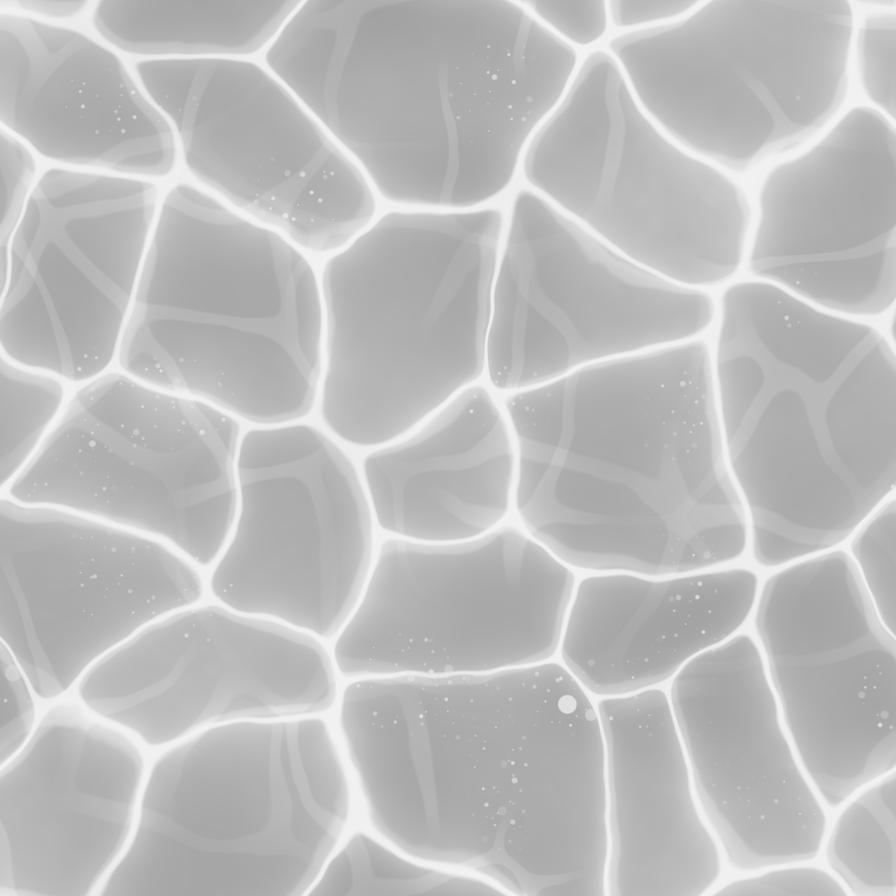
Write a WebGL 2 fragment shader that draws this texture.

```glsl
#version 300 es
precision highp float;
// Tiling grey water caustics: bright wavy web, faint ribbons below and clusters of bubbles.

uniform vec2 u_resolution;
out vec4 outColor;

const float WEB_CELLS = 5.0;       // cells of the bright web per side
const float RIBBON_CELLS = 4.0;    // cells of the faint ribbons per side
const float JITTER = 0.86;         // irregularity of the cells
const float ROUNDING = 32.0;       // higher gives sharper cell corners
const float BEND = 0.085;          // large, medium and fine waviness
const float RIPPLE = 0.027;
const float FRAY = 0.0045;
const float LINE_MIN = 0.0022;     // half widths of the bright lines
const float LINE_MAX = 0.0064;
const float GLOW_REACH = 0.017;
const float GLOW_LEVEL = 0.14;
const float BASE_LEVEL = 0.678;
const float CLOUD_LEVEL = 0.13;
const float GRAIN_LEVEL = 0.014;
const float RIBBON_LEVEL = 0.045;
const float VEIL_LEVEL = 0.055;
const float LINE_LEVEL = 0.945;
const float BUBBLE_LEVEL = 0.89;

vec2 hash2(vec2 p, float seed) {
    p += seed * vec2(1.37, 2.11);
    vec2 q = vec2(dot(p, vec2(127.1, 311.7)), dot(p, vec2(269.5, 183.3)));
    return fract(sin(q) * 43758.5453);
}

// Two channels of value noise that wraps after "cells" lattice steps
vec2 noise2(vec2 uv, float cells, float seed) {
    vec2 p = uv * cells;
    vec2 id = floor(p);
    vec2 f = p - id;
    f = f * f * f * (f * (f * 6.0 - 15.0) + 10.0);
    vec2 a = hash2(mod(id, cells), seed);
    vec2 b = hash2(mod(id + vec2(1.0, 0.0), cells), seed);
    vec2 c = hash2(mod(id + vec2(0.0, 1.0), cells), seed);
    vec2 d = hash2(mod(id + 1.0, cells), seed);
    return mix(mix(a, b, f.x), mix(c, d, f.x), f.y);
}

vec2 warp(vec2 uv, float seed) {
    return uv + BEND * (noise2(uv, 5.0, seed) - 0.5)
              + RIPPLE * (noise2(uv, 12.0, seed + 1.0) - 0.5)
              + FRAY * (noise2(uv, 37.0, seed + 2.0) - 0.5);
}

vec2 sitePoint(vec2 id, float cells, float seed) {
    return id + 0.5 + JITTER * (hash2(mod(id, cells), seed) - 0.5);
}

// Distance to the nearest wall of a wrapping Voronoi web, with rounded corners
float webDistance(vec2 uv, float cells, float seed) {
    vec2 p = uv * cells;
    vec2 id = floor(p);
    vec2 nearest = vec2(0.0);
    vec2 nearestId = id;
    float best = 1e5;
    for (int y = -1; y <= 1; y++)
    for (int x = -1; x <= 1; x++) {
        vec2 cell = id + vec2(x, y);
        vec2 r = sitePoint(cell, cells, seed) - p;
        if (dot(r, r) < best) {
            best = dot(r, r);
            nearest = r;
            nearestId = cell;
        }
    }
    float sum = 0.0;
    for (int y = -2; y <= 2; y++)
    for (int x = -2; x <= 2; x++) {
        if (x == 0 && y == 0) continue;
        vec2 r = sitePoint(nearestId + vec2(x, y), cells, seed) - p;
        float wall = dot(0.5 * (nearest + r), normalize(r - nearest));
        sum += exp(-ROUNDING * wall);
    }
    return max(-log(sum) / ROUNDING, 0.0) / cells;
}

// One bubble at most per cell, kept where the cluster noise is high
float bubbles(vec2 uv, float cells, float threshold, float seed) {
    vec2 id = floor(uv * cells);
    vec2 wrapped = mod(id, cells);
    vec2 pick = hash2(wrapped, seed);
    vec2 centre = (id + 0.2 + 0.6 * hash2(wrapped, seed + 5.0)) / cells;
    float cluster = noise2(centre, 9.0, 61.0).x;
    float present = smoothstep(threshold, threshold + 0.12, cluster) * step(0.55, pick.x);
    float radius = mix(0.05, 0.18, pick.y * pick.y) / cells;
    float soft = 0.001;
    float disc = 1.0 - smoothstep(radius - soft, radius + soft, length(uv - centre));
    return disc * present * mix(0.3, 1.0, fract(pick.x * 17.0));
}

void main() {
    vec2 uv = gl_FragCoord.xy / u_resolution;

    // Soft clouds and fine mottling in the water
    float cloud = 0.6 * noise2(uv, 4.0, 11.0).x + 0.4 * noise2(uv, 9.0, 12.0).y;
    float grain = noise2(uv, 31.0, 13.0).x + noise2(uv, 67.0, 14.0).x - 1.0;
    float level = BASE_LEVEL + CLOUD_LEVEL * (cloud - 0.45) + GRAIN_LEVEL * grain * cloud;

    // Faint wide ribbons below, fading in and out
    for (int i = 0; i < 2; i++) {
        float seed = 20.0 + 7.0 * float(i);
        float d = webDistance(warp(uv, seed), RIBBON_CELLS + float(i), seed + 3.0);
        vec2 vary = noise2(uv, 7.0, seed + 4.0);
        float width = mix(0.005, 0.015, vary.x);
        float band = 1.0 - smoothstep(0.6 * width, width, d);
        level += RIBBON_LEVEL * smoothstep(0.25, 0.8, vary.y) * band;
    }

    // Bright web with a glow and a displaced veil on one side
    vec2 wavy = warp(uv, 40.0);
    vec2 vary = noise2(uv, 8.0, 45.0);
    vec2 shift = 0.03 * (noise2(uv, 6.0, 47.0) - 0.5);
    float d = webDistance(wavy, WEB_CELLS, 50.0);
    float veil = webDistance(wavy + shift, WEB_CELLS, 50.0);
    level += GLOW_LEVEL * exp(-d / GLOW_REACH) * mix(0.7, 1.3, vary.y);
    level += VEIL_LEVEL * (1.0 - smoothstep(0.004, 0.010, veil + 0.003 * grain));
    float width = mix(LINE_MIN, LINE_MAX, vary.x) * (1.0 + 0.3 * grain);
    float line = 1.0 - smoothstep(0.3 * width, 1.3 * width + 0.0006, d);
    level = mix(level, LINE_LEVEL, line * mix(0.75, 1.0, vary.y));

    // Bubbles, from fine spray to a few large ones
    float spray = max(bubbles(uv, 71.0, 0.68, 71.0), bubbles(uv, 43.0, 0.72, 72.0));
    spray = max(spray, bubbles(uv, 17.0, 0.76, 73.0));
    level = mix(level, max(level, BUBBLE_LEVEL), spray);

    outColor = vec4(vec3(min(level, 0.965)), 1.0);
}
```
